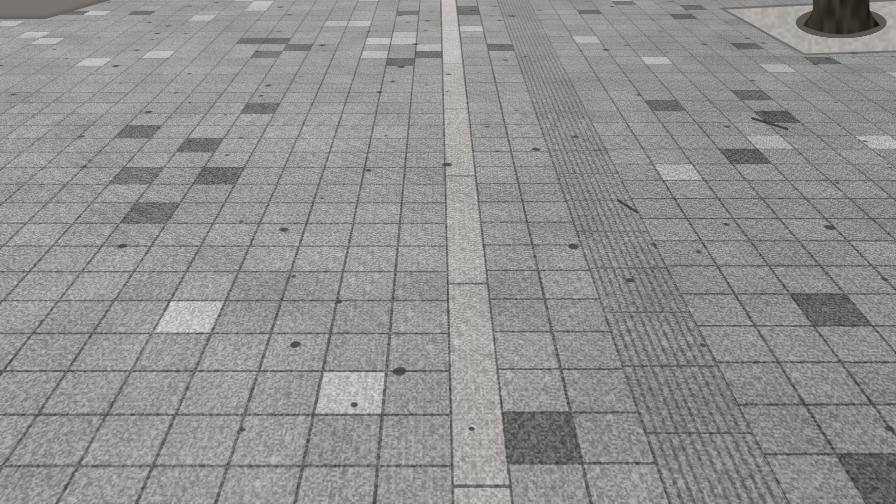
Reproduce this texture procedurally as a WebGL 2 fragment shader.

```glsl
#version 300 es
precision highp float;
// Grey paved square in perspective: granite tiles, a pale stone band and a ribbed
// guide path meet at one vanishing point. Each pixel is projected to ground
// coordinates (across, depth); joints, grain and stains are drawn there.

uniform vec2 u_resolution;
out vec4 outColor;

// Layout: heights are in canvas heights, "across" values are slopes from VANISH
const vec2 VANISH = vec2(0.8657, 1.3519);
const float ROW_SCALE = 14.745;
const float TILE = 0.1165;
const vec2 BAND = vec2(0.0255, 0.111);
const vec2 GUIDE = vec2(0.344, 0.517);
const float BAND_SLAB = 4.92;
const float GUIDE_SLAB = 1.5;
const float RIBS = 10.0;
const float JOINT = 0.024;
const float GRAIN = 0.22;
const float STAIN_CHANCE = 0.15;
const float FAR_ROW = 21.0;

// Colours
const vec3 STONE = vec3(0.575, 0.575, 0.573);
const vec3 BAND_STONE = vec3(0.655, 0.645, 0.635);
const vec3 GUIDE_STONE = vec3(0.565, 0.563, 0.558);
const vec3 JOINT_DARK = vec3(0.34, 0.335, 0.33);
const vec3 STAIN = vec3(0.24, 0.235, 0.235);
const vec3 PLATE = vec3(0.67, 0.66, 0.645);
const vec3 SOIL = vec3(0.36, 0.34, 0.32);
const vec3 BARK = vec3(0.19, 0.17, 0.145);
const vec3 CURB = vec3(0.47, 0.455, 0.44);

float hash(vec2 p) {
    return fract(sin(dot(p, vec2(127.1, 311.7))) * 43758.5453);
}

float noise(vec2 p) {
    vec2 i = floor(p), f = fract(p);
    f = f * f * (3.0 - 2.0 * f);
    return mix(mix(hash(i), hash(i + vec2(1, 0)), f.x),
               mix(hash(i + vec2(0, 1)), hash(i + vec2(1, 1)), f.x), f.y);
}

// Joint at each whole number of x, filtered by the pixel footprint
float joint(float x, float halfWidth, float footprint) {
    float d = abs(fract(x + 0.5) - 0.5);
    return clamp((halfWidth - d) / footprint + 0.5, 0.0, 1.0) * min(1.0, 2.0 * halfWidth / footprint);
}

float fill(float d) {
    return smoothstep(-0.7, 0.7, d * u_resolution.y);
}

// Signed distance to the left of the line a to b
float side(vec2 p, vec2 a, vec2 b) {
    vec2 e = normalize(b - a);
    return e.x * (p.y - a.y) - e.y * (p.x - a.x);
}

float segment(vec2 p, vec2 a, vec2 b) {
    vec2 e = b - a;
    return length(p - a - e * clamp(dot(p - a, e) / dot(e, e), 0.0, 1.0));
}

float isTile(vec2 id, float column, float row) {
    return 1.0 - step(0.5, length(id - vec2(column, row)));
}

// Tile tint: large foreground tiles, then random ones farther off
float tileTint(vec2 id) {
    float dark = isTile(id, 0.0, 11.0) + isTile(id, 5.0, 14.0) + isTile(id, -7.0, 18.0)
               + isTile(id, -8.0, 20.0) + isTile(id, -6.0, 20.0) + isTile(id, 4.0, 10.0);
    float light = isTile(id, -2.0, 12.0) + isTile(id, -5.0, 14.0) + isTile(id, 4.0, 20.0);
    float h = hash(id + 3.7), distant = step(FAR_ROW, id.y);
    dark += distant * step(0.955, h);
    light += distant * step(h, 0.035);
    return 0.12 * light - 0.17 * dark + 0.035 * (hash(id) - 0.5);
}

void main() {
    vec2 p = gl_FragCoord.xy / u_resolution * vec2(16.0 / 9.0, 1.0);
    float depth = VANISH.y - p.y;
    float across = (p.x - VANISH.x) / depth;
    float row = ROW_SCALE / depth;
    float acrossPx = fwidth(across), rowPx = fwidth(row);
    vec2 ground = vec2(across / TILE, row);

    // Tile grid, restarted on each side of the bands
    vec2 tile = vec2((across - BAND.x) / TILE, row - 0.55);
    if (across > BAND.y) tile = vec2((across - BAND.y) / TILE, row - 0.6);
    if (across > GUIDE.y) tile = vec2((across - GUIDE.y) / TILE + 3.0, row - 0.77);
    vec2 id = floor(tile);
    vec3 color = STONE + tileTint(id);
    float seams = max(joint(tile.x, JOINT, acrossPx / TILE), joint(tile.y, JOINT, rowPx));
    color = mix(color, JOINT_DARK, 0.85 * seams);

    // Ribbed guide path
    float ribPhase = (across - GUIDE.x) / (GUIDE.y - GUIDE.x);
    float ribs = joint(ribPhase * RIBS, 0.17, acrossPx * RIBS / (GUIDE.y - GUIDE.x));
    float guideSeam = joint((row - 12.18) / GUIDE_SLAB, 0.016, rowPx / GUIDE_SLAB);
    vec3 guide = mix(GUIDE_STONE, JOINT_DARK, max(0.5 * ribs, 0.7 * guideSeam));
    float onGuide = smoothstep(-0.7, 0.7, min(across - GUIDE.x, GUIDE.y - across) / acrossPx);
    color = mix(color, guide, onGuide);

    // Pale stone band
    float bandSeam = joint((row - 11.2) / BAND_SLAB, 0.006, rowPx / BAND_SLAB);
    vec3 band = mix(BAND_STONE + 0.06 * smoothstep(0.86, 0.89, p.y), JOINT_DARK, 0.8 * bandSeam);
    float bandEdge = min(across - BAND.x, BAND.y - across);
    color = mix(color, band, smoothstep(-0.7, 0.7, bandEdge / acrossPx));
    color = mix(color, JOINT_DARK, 0.7 * clamp(1.2 - abs(bandEdge) / max(acrossPx, 0.002), 0.0, 1.0));

    // Granite grain, broad wear and light falling off to the right
    float grainFade = min(1.0, 0.06 / max(rowPx, acrossPx / TILE));
    float grain = noise(ground * vec2(34.0, 24.0)) + 0.5 * noise(ground * vec2(61.0, 43.0)) - 0.75;
    color += GRAIN * grainFade * grain;
    color += 0.05 * (noise(ground * 0.7) - 0.5) + 0.03 * (noise(ground * 2.3) - 0.5);
    color += 0.02 - 0.055 * smoothstep(0.7, 1.6, p.x) + 0.025 * smoothstep(0.4, 0.95, p.y);

    // Scattered round stains, at most one in each ground cell
    vec2 cell = floor(ground);
    vec2 spot = fract(ground) - 0.2 - 0.6 * vec2(hash(cell + 11.0), hash(cell + 23.0));
    float radius = mix(0.03, 0.12, pow(hash(cell + 37.0), 2.0));
    float wobble = 0.03 * (noise(ground * 12.0) - 0.5);
    float stain = smoothstep(-0.7, 0.7, (radius - length(spot) + wobble) / max(rowPx, 0.02));
    color = mix(color, STAIN, 0.8 * stain * step(hash(cell + 51.0), STAIN_CHANCE));

    // Fallen twigs
    float twig = min(segment(p, vec2(1.493, 0.765), vec2(1.562, 0.744)),
                     segment(p, vec2(1.227, 0.602), vec2(1.264, 0.579)));
    color = mix(color, BARK, 0.8 * fill(0.0022 - twig));

    // Curb in the far left corner
    float curb = min(p.y - 0.962, side(p, vec2(0.09, 0.962), vec2(0.22, 1.0)));
    color = mix(color, CURB - 0.08 * (1.0 - smoothstep(0.0, 0.012, curb)), fill(curb));

    // Tree pit: pale plate, soil and trunk
    float plate = min(side(p, vec2(1.44, 0.981), vec2(1.597, 0.894)),
                  min(side(p, vec2(1.597, 0.894), vec2(1.778, 0.9)),
                      side(p, vec2(1.778, 0.998), vec2(1.44, 0.981))));
    color = mix(color, JOINT_DARK, 0.6 * fill(plate + 0.004));
    color = mix(color, PLATE + 0.1 * (noise(p * 150.0) - 0.5), fill(plate));
    float dx = p.x - 1.669;
    color = mix(color, SOIL, fill(0.09 - length(vec2(dx, (p.y - 0.955) * 2.9))));
    float flare = 0.056 + 0.026 * (1.0 - smoothstep(0.935, 0.985, p.y));
    float trunk = min(flare - abs(dx), p.y - 0.932 - 3.0 * dx * dx);
    float bark = noise(vec2(dx * 130.0, p.y * 40.0)) - 0.5;
    color = mix(color, BARK + 0.12 * bark - 0.5 * dx, fill(trunk));

    outColor = vec4(clamp(color, 0.0, 1.0), 1.0);
}
```
